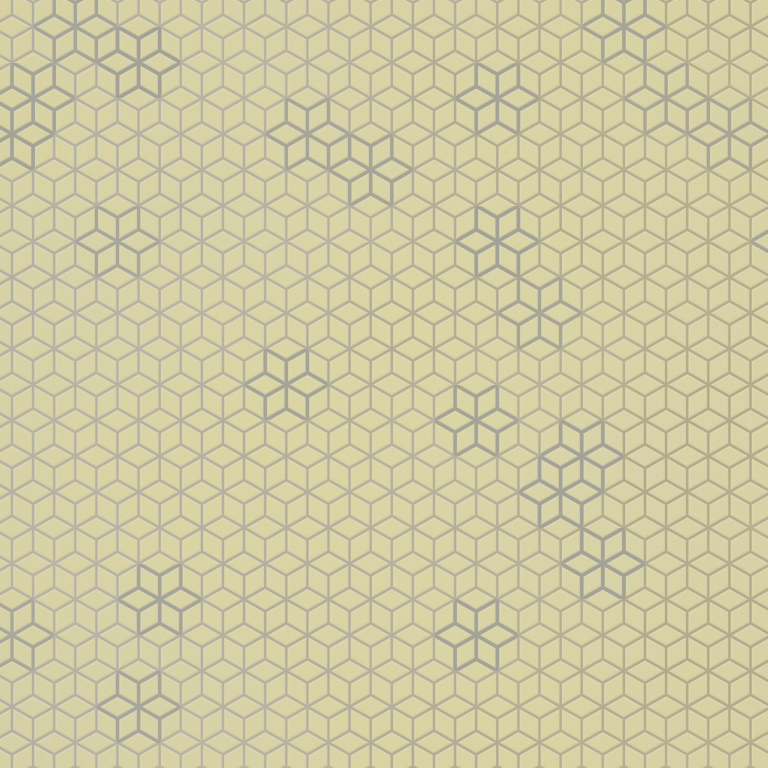
Write a Shadertoy shader that draws this pattern.

```glsl
// Cream embossed paper covered by a tumbling-block (rhombille) net of fine silver lines.
// A skewed triangular lattice finds the triangle under each point; three spokes from its
// centre to its corners draw the net, and hashed lattice nodes thicken into six-petal stars.

const vec2 SPACING = vec2(0.05495, 0.04661);   // node step across, row step up
const vec2 ANCHOR = vec2(0.5102, 0.5457);      // canvas position of lattice node (0, 0)
const float STAR_CHANCE = 0.04;

const vec3 PAPER_WARM = vec3(0.857, 0.834, 0.638);
const vec3 PAPER_COOL = vec3(0.842, 0.822, 0.664);
const vec3 PAPER_LIT = vec3(0.872, 0.846, 0.722);
const vec3 SILVER = vec3(0.690, 0.681, 0.638);
const vec3 BRONZE = vec3(0.682, 0.657, 0.535);
const vec3 STAR_METAL = vec3(0.635, 0.633, 0.590);

float hash21(vec2 p) {
    vec3 q = fract(p.xyx * 0.1031);
    q += dot(q, q.yzx + 33.33);
    return fract((q.x + q.y) * q.z);
}

// Distance to the nearest of one jittered point per unit cell.
float cellular(vec2 p) {
    vec2 cell = floor(p);
    float nearest = 2.0;
    for (int y = -1; y <= 1; y++) {
        for (int x = -1; x <= 1; x++) {
            vec2 id = cell + vec2(x, y);
            vec2 seed = id + vec2(hash21(id), hash21(id + 57.0));
            nearest = min(nearest, length(p - seed));
        }
    }
    return nearest;
}

// Slow unevenness, about -1 to 1.
float layeredSines(vec2 p) {
    return 0.5 * sin(p.x * 7.0 + 2.0 * sin(p.y * 4.0))
         + 0.3 * sin(p.y * 13.0 - p.x * 5.0 + 1.0)
         + 0.2 * sin(p.x * 23.0 + p.y * 19.0);
}

vec2 toLattice(vec2 p) {
    vec2 q = p / SPACING;
    return vec2(q.x - 0.5 * q.y, q.y);
}

vec2 fromLattice(vec2 q) {
    return vec2(q.x + 0.5 * q.y, q.y) * SPACING;
}

// Offset from the closest point of segment ab to p.
vec2 segmentOffset(vec2 p, vec2 a, vec2 b) {
    vec2 pa = p - a, ba = b - a;
    return pa - ba * clamp(dot(pa, ba) / dot(ba, ba), 0.0, 1.0);
}

// Strength of the star centred on a node; zero for most nodes.
float starStrength(vec2 node) {
    float chosen = step(hash21(node + 113.0), STAR_CHANCE);
    return chosen * mix(0.65, 1.0, hash21(node + 271.0));
}

// Returns the offset to the nearest net line in xy and its star strength in z.
vec3 rhombilleNet(vec2 p) {
    vec2 q = toLattice(p);
    vec2 cell = floor(q);
    vec2 f = q - cell;
    float upper = step(1.0, f.x + f.y);
    vec2 nodes[3] = vec2[3](cell + upper, cell + vec2(1, 0), cell + vec2(0, 1));
    vec2 centre = fromLattice((nodes[0] + nodes[1] + nodes[2]) / 3.0);

    vec2 nearest = vec2(1.0);
    float star = 0.0;
    for (int i = 0; i < 3; i++) {
        vec2 offset = segmentOffset(p, centre, fromLattice(nodes[i]));
        if (dot(offset, offset) < dot(nearest, nearest)) nearest = offset;
        star = max(star, starStrength(nodes[i]));
    }
    return vec3(nearest, star);
}

// Soft-edged coverage of a stroke.
float stroke(float dist, float halfWidth, float blur) {
    return 1.0 - smoothstep(halfWidth - blur, halfWidth + blur, dist);
}

vec3 paper(vec2 uv) {
    float grain = cellular(uv * 210.0) - 0.45;
    float tone = 0.45 + 0.35 * layeredSines(uv) + 0.5 * grain;
    vec3 colour = mix(PAPER_WARM, PAPER_COOL, clamp(tone, 0.0, 1.0));
    vec2 fromMiddle = uv - 0.5;
    return colour * (1.005 - 0.035 * dot(fromMiddle, fromMiddle)) + 0.014 * grain;
}

void mainImage(out vec4 fragColor, in vec2 fragCoord) {
    vec2 uv = fragCoord / iResolution.y;
    float blur = max(0.75 / iResolution.y, 0.0008);

    vec3 net = rhombilleNet(uv - ANCHOR);
    float dist = length(net.xy);
    float star = net.z;
    float halfWidth = mix(0.0016, 0.0025, star);

    // Pressed edges: tile rims facing the light brighten, the others darken.
    float facing = -dot(net.xy / max(dist, 0.0001), vec2(-0.35, 0.94));
    float rim = stroke(dist, halfWidth + 0.0018, blur * 1.4);
    vec3 colour = paper(uv);
    colour = mix(colour, PAPER_LIT, rim * (0.4 + 0.4 * facing));
    colour *= 1.0 - 0.05 * rim * max(-facing, 0.0);

    // Metallic lines turn from silver to bronze towards the right, with uneven wear.
    float wear = layeredSines(uv * 1.7 + 3.0);
    float bronzing = smoothstep(0.1, 1.0, uv.x + 0.12 * wear);
    vec3 metal = mix(mix(SILVER, BRONZE, bronzing), STAR_METAL, star);
    float opacity = mix(0.9 + 0.08 * wear, 1.0, star);
    colour = mix(colour, metal, stroke(dist, halfWidth, blur) * opacity);

    fragColor = vec4(colour, 1.0);
}
```
